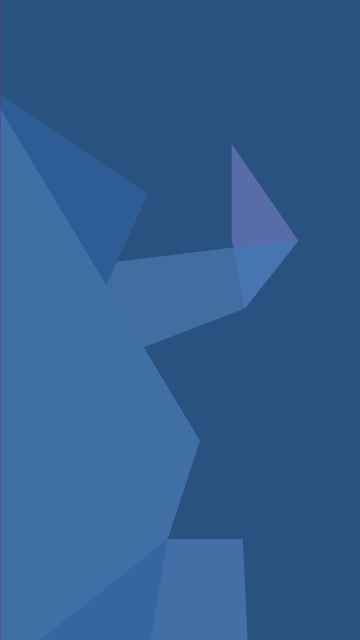
This background is drawn by a WebGL 2 fragment shader. Its source:

```glsl
#version 300 es
precision highp float;
// Flat low-poly facets in layered blues on a deep blue ground.

uniform vec2 u_resolution;
out vec4 outColor;

#define GRID vec2(9.0, 16.0)
#define EDGE_SOFTNESS 1.0
#define RIM_WIDTH 0.022
#define RIM_STRENGTH 0.55

const vec3 GROUND = vec3(0.165, 0.320, 0.500);
const vec3 BODY   = vec3(0.252, 0.437, 0.650);
const vec3 ARM    = vec3(0.253, 0.430, 0.627);
const vec3 WING   = vec3(0.182, 0.365, 0.585);
const vec3 TIP    = vec3(0.280, 0.460, 0.690);
const vec3 VIOLET = vec3(0.345, 0.425, 0.655);
const vec3 SHADE  = vec3(0.205, 0.400, 0.635);
const vec3 FOOT   = vec3(0.258, 0.437, 0.652);
const vec3 RIM    = vec3(0.400, 0.200, 0.520);

// Signed distance to the line a-b, positive on its left.
float side(vec2 p, vec2 a, vec2 b) {
    vec2 along = normalize(b - a);
    return dot(p - a, vec2(-along.y, along.x));
}

// Distance to a convex quad with clockwise corners.
float quad(vec2 p, vec2 a, vec2 b, vec2 c, vec2 d) {
    return max(max(side(p, a, b), side(p, b, c)),
               max(side(p, c, d), side(p, d, a)));
}

// Paints a shape over the base with a one-pixel smooth edge.
vec3 paint(vec3 base, vec3 color, float dist, float pixel) {
    return mix(base, color, clamp(0.5 - dist / pixel, 0.0, 1.0));
}

void main() {
    vec2 p = gl_FragCoord.xy / u_resolution * GRID;
    float pixel = EDGE_SOFTNESS * GRID.y / u_resolution.y;
    vec3 color = GROUND;

    // Pointed facets on the right, each tucked under the next
    float violet = quad(p, vec2(5.79, 12.40), vec2(7.46, 9.98),
                        vec2(6.0, 9.5), vec2(5.79, 9.96));
    color = paint(color, VIOLET, violet, pixel);
    float tip = quad(p, vec2(5.6, 9.78), vec2(7.46, 9.98),
                     vec2(6.125, 8.29), vec2(5.8, 8.9));
    color = paint(color, TIP, tip, pixel);

    // Arm and upper wing
    float arm = quad(p, vec2(2.5, 9.407), vec2(5.83, 9.81),
                     vec2(6.125, 8.29), vec2(3.0, 7.09));
    color = paint(color, ARM, arm, pixel);
    float wing = quad(p, vec2(-1.0, 14.33), vec2(3.69, 11.15),
                      vec2(2.67, 8.90), vec2(-1.0, 9.0));
    color = paint(color, WING, wing, pixel);

    // Foot and shaded facet along the bottom
    float foot = quad(p, vec2(4.0, 2.52), vec2(6.07, 2.52),
                      vec2(6.24, -1.0), vec2(3.4, -1.0));
    color = paint(color, FOOT, foot, pixel);
    float shade = quad(p, vec2(4.19, 2.52), vec2(3.6, -1.0),
                       vec2(-2.0, -1.0), vec2(-1.0, 1.0));
    color = paint(color, SHADE, shade, pixel);

    // Large body facet
    float body = quad(p, vec2(-1.0, 14.95), vec2(5.0, 4.98),
                      vec2(4.19, 2.52), vec2(-1.0, -1.58));
    color = paint(color, BODY, body, pixel);

    // Thin violet rim on the left border
    vec3 rimColor = mix(color, RIM, RIM_STRENGTH);
    color = paint(color, rimColor, p.x - RIM_WIDTH, pixel);

    outColor = vec4(color, 1.0);
}
```
